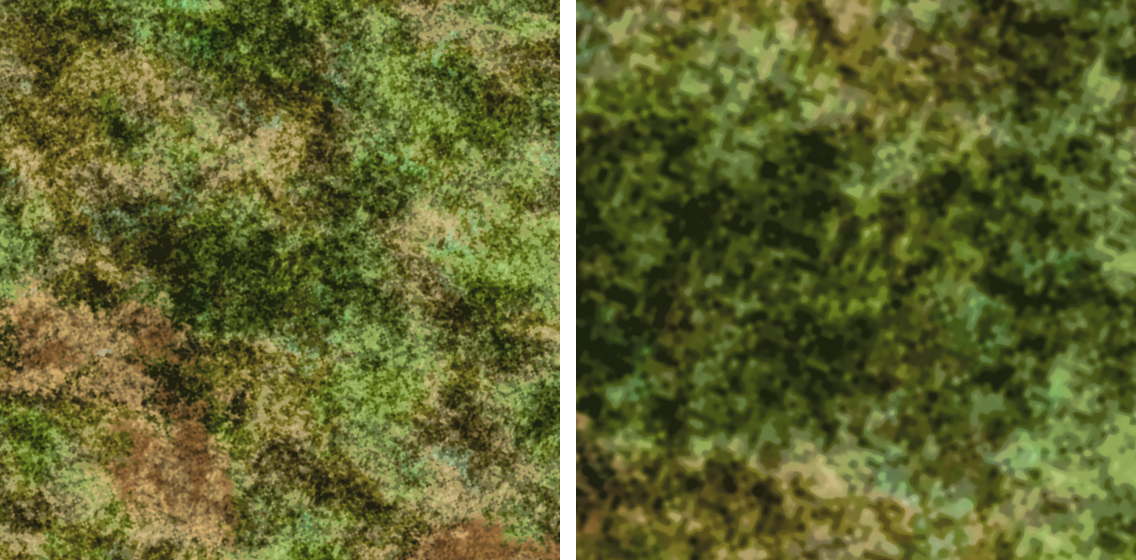
Left, the full canvas; right, a detail of the centre.
Reproduce this texture procedurally as a three.js fragment shader.

```glsl
varying vec2 vUv;

const vec3 SHADOW = vec3(0.12, 0.13, 0.06);
const vec3 DARK_LEAF = vec3(0.22, 0.22, 0.10);
const vec3 OLIVE = vec3(0.32, 0.32, 0.10);
const vec3 MOSS = vec3(0.45, 0.46, 0.14);
const vec3 GREY_GREEN = vec3(0.44, 0.45, 0.28);
const vec3 LICHEN = vec3(0.63, 0.63, 0.38);
const vec3 CREAM = vec3(0.75, 0.74, 0.51);
const vec3 RUST = vec3(0.49, 0.34, 0.18);
const vec3 SAND = vec3(0.66, 0.54, 0.34);
const vec3 STONE = vec3(0.63, 0.62, 0.50);

float hash(vec2 p) {
  vec3 q = fract(p.xyx * 0.1031);
  q += dot(q, q.yzx + 33.33);
  return fract((q.x + q.y) * q.z);
}

float noise(vec2 p) {
  vec2 cell = floor(p);
  vec2 f = fract(p);
  vec2 w = f * f * (3.0 - 2.0 * f);
  float low = mix(hash(cell), hash(cell + vec2(1.0, 0.0)), w.x);
  float high = mix(hash(cell + vec2(0.0, 1.0)), hash(cell + vec2(1.0)), w.x);
  return mix(low, high, w.y);
}

vec2 rotate(vec2 p, float angle) {
  float c = cos(angle);
  float s = sin(angle);
  return vec2(c * p.x - s * p.y, s * p.x + c * p.y);
}

// Octaves are turned against each other to hide the lattice
float fbm(vec2 p) {
  float sum = 0.0;
  float weight = 0.516;
  for (int i = 0; i < 5; i++) {
    sum += weight * noise(p);
    p = rotate(p, 0.65) * 2.03 + 17.3;
    weight *= 0.5;
  }
  return sum;
}

// Signed noise around zero, separated by a seed
float layer(vec2 p, float scale, float seed) {
  return fbm(p * scale + seed) - 0.5;
}

float speckle(vec2 p, float scale, float seed) {
  return noise(rotate(p, 0.4) * scale + seed) - 0.5;
}

// Leaf colour from deep shade (negative) to bleached tips (positive)
vec3 foliage(float tone, vec3 body) {
  vec3 c = mix(SHADOW, DARK_LEAF, smoothstep(-2.3, -1.3, tone));
  c = mix(c, OLIVE, smoothstep(-1.4, -0.6, tone));
  c = mix(c, body, smoothstep(-0.6, 0.2, tone));
  c = mix(c, LICHEN, smoothstep(0.3, 1.3, tone));
  return mix(c, CREAM, smoothstep(1.5, 2.7, tone));
}

// Rare flat stones, one at most per grid cell
float stones(vec2 p, float scale, float seed) {
  vec2 cell = floor(p * scale) + seed;
  vec2 jitter = vec2(hash(cell + 3.1), hash(cell + 8.7)) - 0.5;
  vec2 q = rotate(fract(p * scale) - 0.5 - 0.4 * jitter, -0.3);
  float radius = mix(0.12, 0.2, hash(cell + 5.5));
  float edge = length(q * vec2(1.0, 2.0)) - radius;
  return smoothstep(0.03, -0.03, edge) * step(0.75, hash(cell));
}

void main() {
  // Warped ground plane with a slight sideways stretch
  vec2 warp = vec2(layer(vUv, 9.0, 4.0), layer(vUv, 9.0, 61.0));
  vec2 ground = rotate(vUv + 0.09 * warp, 0.3) * vec2(0.88, 1.12);

  // Tone from clumps, tufts, leaves and grain
  float leaf = speckle(vUv, 95.0, 12.0);
  float grain = speckle(vUv, 215.0, 40.0);
  float tuft = layer(ground, 21.0, 33.0);
  float relief = tuft - layer(ground + vec2(0.004, 0.012), 21.0, 33.0);
  float tone = 4.0 * layer(ground, 5.5, 7.0) + 4.2 * tuft + 1.2 * relief;
  tone += 2.0 * leaf + 2.2 * grain;

  // Plants: mossy or greyish bodies with drifting tints
  float greyness = 4.0 * layer(ground, 13.0, 90.0) + 0.7 * leaf;
  vec3 body = mix(MOSS, GREY_GREEN, smoothstep(-0.35, 0.35, greyness));
  vec3 color = foliage(tone, body);
  float warmth = layer(ground, 8.0, 140.0) + 0.2 * speckle(vUv, 150.0, 70.0);
  vec3 tint = mix(vec3(0.90, 1.06, 0.88), vec3(1.09, 0.98, 1.04),
                  smoothstep(-0.2, 0.2, warmth));
  color *= tint;
  float cool = smoothstep(0.14, 0.3, layer(ground, 11.0, 205.0) + 0.15 * leaf);
  color = mix(color, color * vec3(0.86, 1.05, 1.15), cool);

  // Bare earth in ragged patches
  float bare = layer(ground, 4.2, 260.0) + 0.10 * leaf + 0.08 * grain;
  float earth = smoothstep(0.05, 0.18, bare);
  float dryness = 3.0 * layer(ground, 17.0, 310.0) + 0.6 * leaf + 0.5;
  vec3 soil = mix(RUST, SAND, smoothstep(0.0, 0.85, dryness));
  soil *= 1.0 + 0.11 * clamp(tone, -2.5, 2.0) + 0.22 * grain;
  color = mix(color, soil, 0.92 * earth);

  // Stones show only where the earth is open
  float stone = stones(vUv + 0.02 * warp, 9.0, 20.0) * smoothstep(0.5, 1.0, earth);
  color = mix(color, STONE * (1.0 + 0.2 * grain + 0.5 * tuft), 0.85 * stone);

  gl_FragColor = vec4(clamp(color, 0.0, 1.0), 1.0);
}
```
